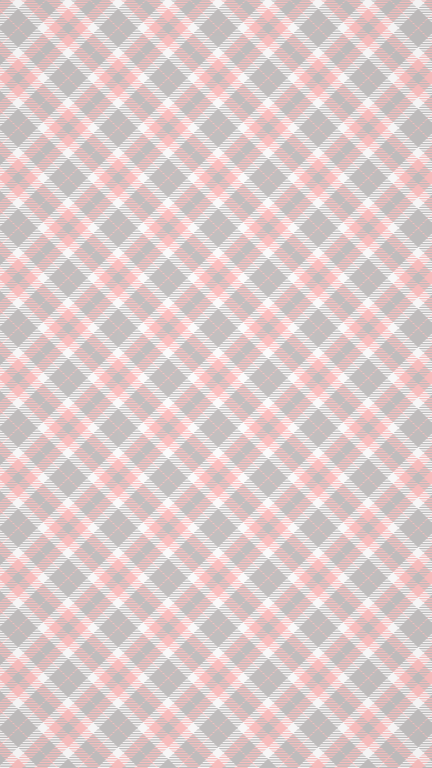
Write a Shadertoy shader that draws this pattern.

```glsl
// Diagonal tartan of grey, pink and white bands in a fine twill weave.

const float TILE = 0.2315;                  // horizontal repeat, in canvas widths
const vec2 CENTRE = vec2(0.5046, 1.0185);   // middle of one grey diamond
const float WHITE_HALF = 0.0575;            // half widths, in repeats of the sett
const float CORE_HALF = 0.060;
const float PIN_HALF = 0.008;
const float TWILL_RIBS = 40.0;              // ribs in one vertical repeat
const float VIGNETTE = 0.035;

const vec3 GREY = vec3(0.760, 0.750, 0.750);
const vec3 PINK = vec3(0.985, 0.755, 0.755);
const vec3 WHITE = vec3(0.985, 0.980, 0.980);

// Soft-edged coverage of a band, from the distance to its middle line.
float band(float dist, float halfWidth, float pixel) {
    return clamp((halfWidth - dist) / pixel + 0.5, 0.0, 1.0);
}

// Colour sequence of the threads along one axis, mirrored about each grey band.
vec3 threadColour(float s, float pixel) {
    float d = abs(fract(s + 0.5) - 0.5);
    vec3 col = mix(PINK, GREY, band(d, 0.25, pixel));
    col = mix(col, GREY, band(0.5 - d, CORE_HALF, pixel));
    col = mix(col, PINK, band(d, PIN_HALF, pixel));
    return mix(col, WHITE, band(abs(d - 0.25), WHITE_HALF, pixel));
}

// Running integral of a half-on, half-off square wave.
float squareIntegral(float x) {
    return 0.5 * floor(x) + min(fract(x), 0.5);
}

// Square wave averaged over one pixel.
float twill(float x, float pixel) {
    return (squareIntegral(x + 0.5 * pixel) - squareIntegral(x - 0.5 * pixel)) / pixel;
}

void mainImage(out vec4 fragColor, in vec2 fragCoord) {
    vec2 p = fragCoord / iResolution.x - CENTRE;
    float pixel = 1.0 / (TILE * iResolution.x);

    // The two thread directions run along the diagonals.
    vec2 sett = vec2(p.x + p.y, p.x - p.y) / TILE;
    float settPixel = 1.4142 * pixel;
    vec3 warp = threadColour(sett.x, settPixel);
    vec3 weft = threadColour(sett.y, settPixel);

    // Horizontal ribs choose which thread lies on top.
    float over = twill(p.y / TILE * TWILL_RIBS, TWILL_RIBS * pixel);
    vec3 col = mix(warp, weft, over);

    // Slight dimming towards the canvas edges.
    vec2 fromMiddle = 2.0 * fragCoord / iResolution.xy - 1.0;
    col *= 1.0 - VIGNETTE * 0.5 * dot(fromMiddle, fromMiddle);

    fragColor = vec4(col, 1.0);
}
```
